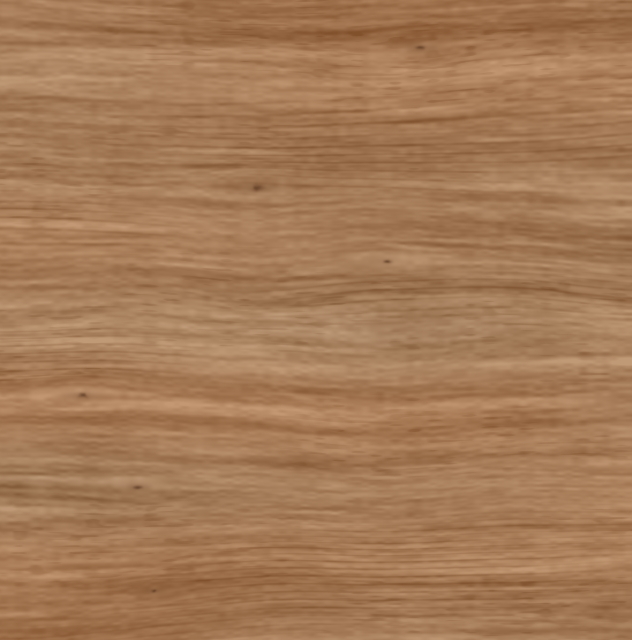
Reproduce this texture procedurally as a Shadertoy shader.

```glsl
// Warm oak veneer with horizontal grain, growth lines, pores and small knots.

float hash(vec2 p) {
    return fract(sin(dot(p, vec2(127.1, 311.7))) * 43758.5453);
}

// Smooth value noise, centred on zero.
float noise(vec2 p) {
    vec2 cell = floor(p), f = fract(p);
    f = f * f * (3.0 - 2.0 * f);
    float low = mix(hash(cell), hash(cell + vec2(1, 0)), f.x);
    float high = mix(hash(cell + vec2(0, 1)), hash(cell + vec2(1, 1)), f.x);
    return mix(low, high, f.y) - 0.5;
}

// Horizontal fibres: the frequency along y is much higher than along x.
float streaks(vec2 p) {
    float sum = 0.48 * noise(p * vec2(1.1, 13.0) + 3.7);
    sum += 0.48 * noise(p * vec2(1.6, 36.0) + 17.3);
    sum += 0.62 * noise(p * vec2(2.6, 85.0) + 41.9);
    sum += 0.66 * noise(p * vec2(6.0, 150.0) + 73.1);
    sum += 0.50 * noise(p * vec2(24.0, 190.0) + 11.5);
    sum += 0.36 * noise(p * vec2(85.0, 220.0) + 19.5);
    return sum;
}

// Thin dark growth lines that fade in and out in patches.
float growthLines(vec2 p) {
    float phase = p.y * 440.0 + 18.0 * noise(p * vec2(1.3, 9.0) + 29.0);
    float line = pow(0.5 + 0.5 * sin(phase), 5.0);
    float patches = smoothstep(-0.12, 0.25, noise(p * vec2(1.6, 11.0) + 57.0));
    return line * patches;
}

void mainImage(out vec4 fragColor, in vec2 fragCoord) {
    vec2 uv = fragCoord / iResolution.y;
    vec2 grain = uv;

    // Slow waves bend the fibres.
    grain.y += 0.06 * noise(uv * vec2(1.9, 3.2) + 5.0);
    grain.y += 0.014 * noise(uv * vec2(5.0, 9.0) + 23.0);

    // Knots spread the fibres around a small dark core.
    float knots = 0.0;
    for (int i = 0; i < 6; i++) {
        float id = float(i);
        vec2 center = vec2(hash(vec2(id, 2.3)), (id + 0.2 + 0.6 * hash(vec2(id, 8.1))) / 6.0);
        vec2 offset = uv - center;
        float size = mix(0.6, 1.1, hash(vec2(id, 5.7)));
        vec2 spread = offset * vec2(11.0, 32.0) / size;
        grain.y -= 0.5 * offset.y * exp(-dot(spread, spread));
        vec2 core = offset / (size * vec2(0.007, 0.004));
        core += 0.8 * vec2(noise(uv * 130.0 + id), noise(uv * 130.0 + id + 40.0));
        knots += 0.75 * exp(-dot(core, core));
        vec2 halo = offset / (size * vec2(0.03, 0.008));
        knots += 0.2 * exp(-dot(halo, halo));
    }

    // Broad tone, fibres and lines add up to one lightness.
    float tone = 0.77 + 0.36 * noise(grain * vec2(0.8, 6.0) + 91.0);
    tone += streaks(grain);
    tone -= 0.42 * growthLines(grain);
    tone -= 0.42 * smoothstep(0.92, 0.97, grain.y);
    tone -= 0.33 * exp(-pow((grain.y - 0.575) / 0.022, 2.0));

    // Short open pores.
    float pores = smoothstep(0.15, 0.4, noise(grain * vec2(34.0, 210.0) + 63.0));
    tone -= 0.32 * pores * smoothstep(-0.2, 0.2, noise(grain * vec2(3.0, 16.0) + 8.0));

    // Brown to tan, with a drift between reddish and olive.
    vec3 color = mix(vec3(0.56, 0.39, 0.25), vec3(0.69, 0.53, 0.39), clamp(tone, -0.5, 1.5));
    color += vec3(0.022, -0.008, -0.022) * noise(grain * vec2(1.5, 8.0) + 35.0);
    color = mix(color, vec3(0.35, 0.21, 0.12), min(0.75 * knots, 0.8));

    fragColor = vec4(color, 1.0);
}
```
